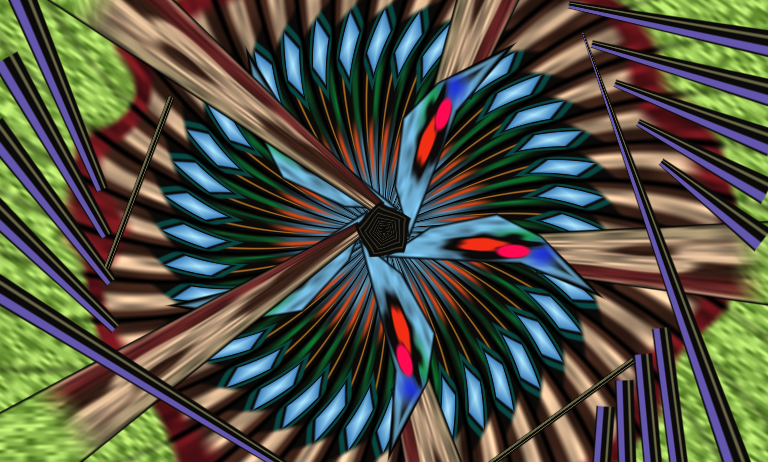
Reproduce this background procedurally as a Shadertoy shader.

```glsl
// Five-armed kaleidoscope of jewelled feathers, pale wedges and violet spines.
const float TAU = 6.2831853;
const vec3 INK = vec3(.045, .04, .035);
const vec3 PEACH = vec3(.86, .72, .58);
const vec3 BROWN = vec3(.23, .13, .09);
const vec3 MAROON = vec3(.36, .07, .09);
const vec3 STEEL = vec3(.35, .56, .68);
const vec3 VIOLET = vec3(.39, .34, .68);
const vec3 OLIVE = vec3(.4, .4, .27);

float hash(vec2 p) {
  vec3 q = fract(p.xyx * .1031);
  q += dot(q, q.yzx + 33.33);
  return fract((q.x + q.y) * q.z);
}
float noise(vec2 p) {
  vec2 i = floor(p), f = fract(p), e = vec2(1, 0);
  f = f * f * (3. - 2. * f);
  return mix(mix(hash(i), hash(i + e), f.x),
             mix(hash(i + e.yx), hash(i + e.xx), f.x), f.y);
}
float ramp(float lo, float hi, float x) { return smoothstep(lo, hi, x); }
float cover(float d) { return 1. - ramp(-1., 1., d * iResolution.y); }
float band(float x, float lo, float hi, float soft) {
  return ramp(lo - soft, lo + soft, x) * (1. - ramp(hi - soft, hi + soft, x));
}
float blob(vec2 p, float x, float y, float w, float h) {
  vec2 d = (p - vec2(x, y)) / vec2(w, h);
  return exp(-dot(d, d));
}
vec2 turn(vec2 p, float a) {
  return p * cos(a) + vec2(p.y, -p.x) * sin(a);
}
vec3 grass(vec2 p) {
  float grain = noise(turn(p, -.6) * vec2(45, 130));
  return mix(vec3(.3, .46, .12), vec3(.8, .98, .48), grain);
}

// Swirled feathers, then striped quills that end in grass
vec3 plumage(vec2 p, float count) {
  float r = length(p), t = (atan(p.y, p.x) + .5 * r) / TAU * count;
  float f = fract(t), s = r + .07 * (f - .5);
  float streak = noise(vec2(f * 6. + mod(floor(t), count) * 9., r * 14.));
  vec3 c = mix(STEEL * (.3 + .8 * streak), INK, ramp(.13, .25, s));
  c = mix(c, vec3(.85, .27, .08), band(s, .13, .23, .03) * band(f, .4, .65, .13));
  c = mix(c, vec3(.05, .48, .2), band(s, .21, .35, .03) * band(f, .15, .4, .08) * streak);
  c = mix(c, vec3(.62, .4, .12), band(s, .2, .37, .02) * band(f, .72, .8, .04));
  float gem = abs(f - .5) / .36 + abs(s - .41) / .075;
  c = mix(c, vec3(.03, .27, .25), band(gem, 1.1, 1.4, .08));
  c = mix(c, vec3(.7, .92, 1) - vec3(.5, .45, .28) * gem, 1. - ramp(.85, 1., gem));
  vec3 quill = mix(BROWN, PEACH, band(f, .36, .74, .1)) * (.55 + .7 * streak);
  float rim = r - .68 - .07 * p.x + .13 * (noise(p * 7.) - .5);
  quill = mix(quill, MAROON * (.5 + streak), band(rim, -.045, .03, .02));
  quill = mix(quill, grass(p), ramp(0., .035, rim));
  c = mix(c, quill, ramp(.475, .495, s));
  return c * mix(ramp(0., .13, min(f, 1. - f)), 1., .7 * ramp(0., .04, rim));
}

// Streaked wedge along +x, beginning at x = start
vec3 wedge(vec3 under, vec2 p, float start) {
  float lo = -.045 - .14 * p.x, hi = -.02 + .05 * p.x;
  float v = (p.y - lo) / max(hi - lo, .01);
  float d = max(max(lo - p.y, p.y - hi), start - p.x);
  float grain = .55 + .6 * noise(vec2(p.x * 16., v * 22.));
  float patches = noise(vec2(p.x * 7. + 3., v * 5.));
  vec3 c = mix(PEACH, BROWN, ramp(.52, .72, patches) * band(v, .2, .75, .1));
  c = mix(c, MAROON, .85 * band(v, .05, .27, .07));
  c = mix(c, OLIVE, .5 * ramp(.72, .9, v));
  c = mix(c * grain, grass(p), ramp(.74, .84, p.x));
  return mix(under, c * ramp(0., .008, -d), cover(d));
}

// Bent blade between two folded edges
vec3 blade(vec3 under, vec2 p) {
  float x = p.x;
  float top = min(min(.66 * x - .057, .2 * x - .011), min(.16 - .5 * x, .33 - x));
  float low = -.057 - .05 * x - .36 * max(x - .296, 0.);
  float d = max(max(p.y - top, low - p.y) * .75, -x);
  float grain = .5 + noise(p * vec2(28, 110));
  vec3 c = STEEL * (.3 + .8 * grain);
  c = mix(c, vec3(.1, .62, .3), blob(p, .3, -.012, .06, .016));
  c = mix(c, vec3(.12, .2, .85), blob(p, .345, -.05, .035, .025));
  c = mix(c, INK, ramp(.25, .6, blob(p, .235, -.035, .11, .03) * grain));
  c = mix(c, vec3(.95, .18, .08), ramp(.3, .7, blob(p, .215, -.03, .055, .015) * grain));
  c = mix(c, vec3(1, .04, .32), ramp(.3, .6, blob(p, .28, -.044, .04, .016)));
  c = mix(c, mix(INK, STEEL, band(d, -.016, -.006, .004)), ramp(.34, .4, x));
  return mix(under, c * ramp(0., .006, -d), cover(d));
}

// Row of n striped spines blended from segment ab to segment cd
vec3 fan(vec3 c, vec2 p, vec4 ab, vec4 cd, float n, vec2 width, vec3 tint) {
  for (float i = 0.; i < n; i++) {
    vec4 s = mix(ab, cd, i / max(n - 1., 1.));
    vec2 axis = s.zw - s.xy, q = p - s.xy;
    float len = length(axis);
    q = vec2(dot(q, axis), dot(q, vec2(-axis.y, axis.x))) / len;
    float w = mix(width.x, width.y, clamp(q.x / len, 0., 1.)), v = q.y / w;
    vec3 stripe = mix(INK, tint, band(v, -.85, -.2, .1));
    stripe = mix(stripe, OLIVE, band(v, .35, .6, .1));
    c = mix(c, stripe, cover(max(abs(q.y) - w, abs(q.x - len * .5) - len * .5)));
  }
  return c;
}

// Nested twisting pentagons
vec3 hub(vec3 under, vec2 p) {
  float r = length(p), a = atan(p.y, p.x) + .25 + 9. * r;
  float d = r * cos(mod(a, TAU / 5.) - TAU / 10.);
  float line = band(fract(log(d + .001) * 4.), .4, .65, .15);
  return mix(under, mix(INK, OLIVE, .5 * line), cover(d - .052));
}

void mainImage(out vec4 fragColor, in vec2 fragCoord) {
  vec2 p = (fragCoord - .5 * iResolution.xy) / iResolution.y;
  float arm = TAU / 5.;
  vec3 c = plumage(p, 40.);
  for (float i = -1.; i < 2.; i++) c = wedge(c, turn(p, i * arm), .33);
  for (float i = 0.; i < 5.; i++) c = blade(c, turn(p, i * arm));
  for (float i = 2.; i < 4.; i++) c = wedge(c, turn(p, i * arm), .035);
  c = hub(c, p);
  // Spines: right, left, lower right, then long ones
  c = fan(c, p, vec4(.4, .49, .86, .4), vec4(.6, .15, .82, -.02), 5., vec2(.008, .03), VIOLET);
  c = fan(c, p, vec4(-.79, .52, -.61, .09), vec4(-.88, .08, -.58, -.21), 4., vec2(.03, .014), VIOLET);
  c = fan(c, p, vec4(.48, -.38, .47, -.52), vec4(.6, -.21, .64, -.52), 4., vec2(.02), VIOLET);
  c = fan(c, p, vec4(.54, -.28, .21, -.52), vec4(-.46, .29, -.6, -.08), 2., vec2(.007), OLIVE);
  c = fan(c, p, vec4(-.86, -.11, -.2, -.52), vec4(0), 1., vec2(.03, .012), VIOLET);
  c = fan(c, p, vec4(.43, .43, .77, -.52), vec4(0), 1., vec2(.002, .03), VIOLET);
  fragColor = vec4(c, 1);
}
```
